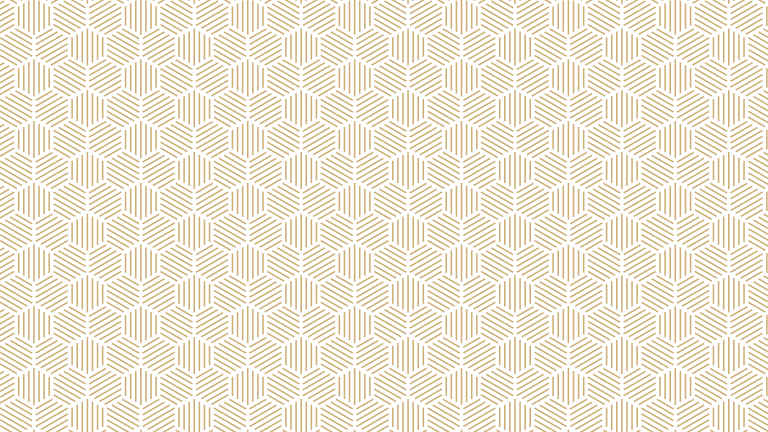
This pattern is drawn by a Shadertoy shader. Its source:

```glsl
const float SQRT3 = 1.7320508;
const float REPEATS_DOWN = 7.0;
const float LINES_PER_HEX = 7.0;
const float LINE_WIDTH = 0.043;  // in hexagon widths
const float END_GAP = 0.06;
const vec2 ANCHOR = vec2(-0.068, 0.034);  // one upright hexagon, from the centre
const vec3 PAPER = vec3(1.0);
const vec3 GOLD = vec3(0.80, 0.68, 0.45);

// Centre of the unit-width, pointy-top hexagon containing p
vec2 hexCenter(vec2 p) {
    vec2 cell = vec2(1.0, SQRT3);
    vec2 a = floor(p / cell + 0.5) * cell;
    vec2 b = (floor(p / cell) + 0.5) * cell;
    return distance(p, a) < distance(p, b) ? a : b;
}

// Three-colouring of the hexagons: neighbours never share a class
float hexClass(vec2 center) {
    return mod(floor(center.x - SQRT3 * center.y + 0.5), 3.0);
}

vec2 rotate(vec2 p, float angle) {
    float c = cos(angle), s = sin(angle);
    return vec2(c * p.x - s * p.y, s * p.x + c * p.y);
}

float boxDistance(vec2 p, vec2 halfSize) {
    vec2 d = abs(p) - halfSize;
    return length(max(d, 0.0)) + min(max(d.x, d.y), 0.0);
}

// Distance to upright strokes cut to fit the hexagon
float hatchDistance(vec2 p, float count, float width, float gap) {
    float limit = 0.5 * (count - 1.0);
    float index = clamp(floor(p.x * count + 0.5), -limit, limit);
    float x = index / count;
    float halfLength = (1.0 - abs(x)) / SQRT3 - gap;
    return boxDistance(p - vec2(x, 0.0), vec2(0.5 * width, halfLength));
}

void mainImage(out vec4 fragColor, in vec2 fragCoord) {
    float scale = REPEATS_DOWN * SQRT3;
    vec2 uv = (fragCoord - 0.5 * iResolution.xy) / iResolution.y;
    vec2 p = (uv - ANCHOR) * scale;
    float pixel = scale / iResolution.y;

    // Turn each hexagon's hatching by its class
    vec2 center = hexCenter(p);
    float turn = hexClass(center) * radians(60.0);
    vec2 local = rotate(p - center, -turn);

    // Ink with a one-pixel soft edge
    float d = hatchDistance(local, LINES_PER_HEX, LINE_WIDTH, END_GAP);
    float ink = clamp(0.5 - d / pixel, 0.0, 1.0);
    fragColor = vec4(mix(PAPER, GOLD, ink), 1.0);
}
```
